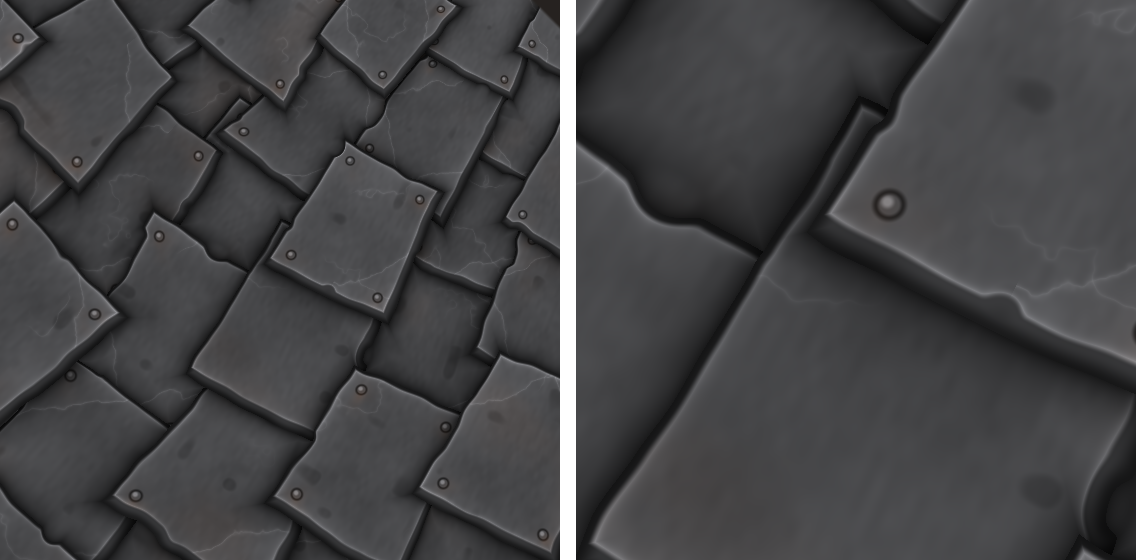
Left, the full canvas; right, a detail of the centre.
Give the GLSL for this texture, as a three.js fragment shader.

```glsl
varying vec2 vUv;

const vec2 VANISHING_POINT = vec2(1.6, 2.2);
const float CENTRE_RADIUS = 2.02;
const vec2 CELL = vec2(0.25, 0.20);
const vec3 SLATE = vec3(0.985, 0.99, 1.02);
const vec3 RUST = vec3(0.07, 0.015, -0.02);
const vec3 VOID_COLOR = vec3(0.15, 0.135, 0.125);

struct Plate {
  vec2 id;
  vec2 local;
  vec2 halfSize;
  float height;
};

float hash(vec2 p) {
  vec3 h = fract(p.xyx * 0.1031);
  h += dot(h, h.yzx + 33.33);
  return fract((h.x + h.y) * h.z);
}

float noise(vec2 p) {
  vec2 i = floor(p);
  vec2 f = fract(p);
  f = f * f * (3.0 - 2.0 * f);
  return mix(mix(hash(i), hash(i + vec2(1, 0)), f.x),
             mix(hash(i + vec2(0, 1)), hash(i + vec2(1, 1)), f.x), f.y);
}

float fbm(vec2 p) {
  float sum = 0.0;
  float weight = 0.5;
  for (int i = 0; i < 5; i++) {
    sum += weight * noise(p);
    p = mat2(1.6, 1.2, -1.2, 1.6) * p + 7.3;
    weight *= 0.5;
  }
  return sum;
}

// 1 where x is negative, with an edge of half width w
float inside(float x, float w) {
  return 1.0 - smoothstep(-w, w, x);
}

// Rows shrink and turn toward the vanishing point
vec2 roofCoords(vec2 p) {
  vec2 d = VANISHING_POINT - p;
  return CENTRE_RADIUS * vec2(-log(length(d) / CENTRE_RADIUS), atan(d.y, d.x));
}

// Jittered, slightly turned and tapered plate in a staggered column
Plate plateAt(vec2 q, vec2 neighbour) {
  float column = floor(q.y / CELL.y) + neighbour.y;
  float shift = 0.5 * mod(column, 2.0) + 0.3 * hash(vec2(column, 4.0));
  float row = floor(q.x / CELL.x - shift) + neighbour.x;
  vec2 id = vec2(row, column) + 40.0;
  vec2 jitter = vec2(hash(id + 11.0), hash(id + 23.0)) - 0.5;
  vec2 l = q - CELL * (vec2(row + shift, column) + 0.5 + 0.22 * jitter);
  float turn = 0.24 * (hash(id + 31.0) - 0.5);
  l = mat2(cos(turn), sin(turn), -sin(turn), cos(turn)) * l;
  float height = hash(id + 47.0);
  vec2 taper = 2.0 * vec2(hash(id + 53.0), hash(id + 61.0)) - 1.0;
  vec2 stretch = 0.1 * vec2(hash(id + 71.0), hash(id + 83.0));
  vec2 halfSize = CELL * (mix(0.66, 0.52, height) + stretch) * (1.0 + taper * l.yx);
  return Plate(id, l, halfSize, height);
}

// Distances past the long and short sides, with worn and chipped edges
vec2 plateEdges(Plate p) {
  vec2 seed = p.local + p.id * 3.7;
  float wear = 0.007 * (noise(seed * 28.0) - 0.5);
  float chip = 0.012 * smoothstep(0.72, 0.95, noise(seed * 17.0 + 5.0));
  return abs(p.local) - p.halfSize + wear + chip;
}

vec3 shadePlate(Plate p, vec2 edges) {
  vec2 l = p.local;
  vec2 seed = l + p.id * 1.7;
  vec2 corner = sign(l);
  vec2 bevel = mix(vec2(0.005), vec2(0.016), vec2(step(l.x, 0.0), step(0.0, l.y)));
  vec2 faceEdges = edges + bevel;
  float inner = max(faceEdges.x, faceEdges.y);
  float outer = max(edges.x, edges.y);
  float cornerGlow = exp(min(edges.x + edges.y, 0.0) / 0.045);

  // Mottled face with brushed grain and pits
  float tone = 0.284 + 0.045 * (p.height - 0.5) + 0.11 * (fbm(seed * 9.0) - 0.48);
  tone += 0.022 * (noise(seed * vec2(70.0, 150.0)) - 0.5);
  tone -= 0.05 * smoothstep(0.84, 0.95, noise(seed * 24.0 + 3.0));

  // Broken corner bounded by a pale crack, and faint veins
  float reach = 0.10 + 0.06 * hash(p.id + 91.0) + 0.06 * (fbm(seed * 18.0) - 0.5);
  float crack = -(edges.x + edges.y) - reach;
  float cracked = step(0.58, hash(p.id + corner * 3.0));
  tone += cracked * (0.018 * inside(crack, 0.002) + 0.085 * exp(-abs(crack) / 0.0025));
  float vein = abs(fbm(seed * 7.0 + 19.0) - 0.48);
  tone += 0.06 * exp(-vein / 0.008) * smoothstep(0.5, 0.75, noise(seed * 9.0 + 8.0));

  // Worn bright rim over a dark bevelled side
  float wear = noise(seed * 22.0);
  tone += exp(min(inner, 0.0) / 0.018) * 0.045;
  tone += exp(-abs(inner + 0.002) / 0.0025) * (0.03 + 0.13 * wear + 0.14 * cornerGlow);
  float side = mix(0.09, 0.21, smoothstep(0.0, 0.013, -outer)) + 0.04 * (wear - 0.5);
  tone = mix(side, tone, inside(inner, 0.002));

  // Rivets with a dark ring, a lit cap and a rust stain
  vec2 r = (abs(l) - p.halfSize + 0.031 + 0.5 * bevel) * corner;
  float present = step(hash(p.id + corner * 5.0 + 17.0), 0.25 + 0.65 * p.height);
  float radius = length(r);
  float cap = 0.29 + 0.22 * inside(length(r - vec2(0.001, -0.002)) - 0.0035, 0.002);
  tone = mix(tone, 0.10, 0.85 * present * inside(radius - 0.0098, 0.002));
  tone = mix(tone, cap, present * inside(radius - 0.0068, 0.0015));
  float stain = present * exp(-length(r + vec2(0.01, -0.004)) / 0.014) * noise(seed * 50.0);
  stain += 0.25 * smoothstep(0.55, 0.8, fbm(seed * 6.0 + 31.0));
  return tone * SLATE + RUST * stain * inside(inner, 0.002);
}

void main() {
  vec2 q = roofCoords(vUv);

  // Find the highest plate covering this point
  Plate top = Plate(vec2(0), vec2(0), vec2(0), -1.0);
  for (int i = -1; i <= 1; i++)
    for (int j = -1; j <= 1; j++) {
      Plate p = plateAt(q, vec2(i, j));
      vec2 e = plateEdges(p);
      if (max(e.x, e.y) < 0.0 && p.height > top.height) top = p;
    }

  // Contact shadow from every plate above it
  float light = 1.0;
  for (int i = -1; i <= 1; i++)
    for (int j = -1; j <= 1; j++) {
      Plate p = plateAt(q, vec2(i, j));
      vec2 e = plateEdges(p);
      float gap = max(max(e.x, e.y), 0.0);
      if (p.height > top.height) light = min(light, 1.0 - 0.66 * exp(-gap / 0.016));
    }

  vec3 color = VOID_COLOR;
  if (top.height >= 0.0) color = shadePlate(top, plateEdges(top));
  color *= light;

  // Dark beyond the roof's far corner
  color = mix(color, VOID_COLOR, smoothstep(1.945, 1.955, vUv.x + vUv.y));
  gl_FragColor = vec4(color, 1.0);
}
```
